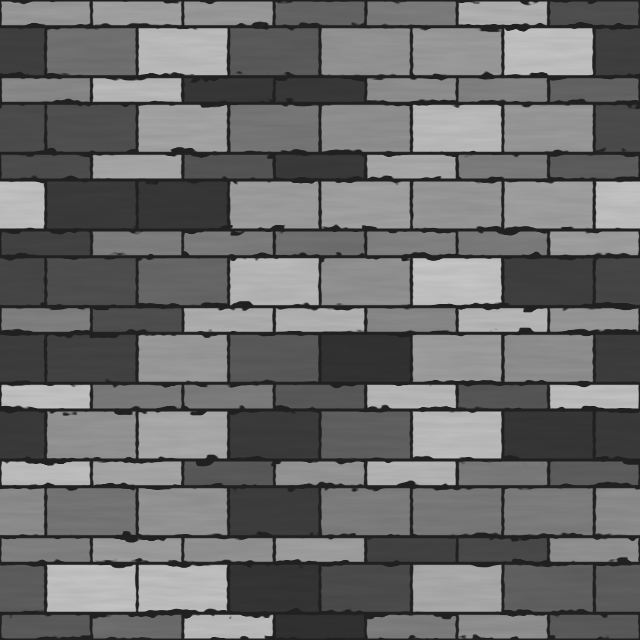
This texture is drawn by a Shadertoy shader. Its source:

```glsl
// Grey stone wall: thin and tall courses in turn, half-brick offset, worn dark joints.
#define COLUMNS 7.0
#define COURSE_PAIRS 8.0
#define THIN_HEIGHT 0.0417
#define JOINT_HALF 0.0010
#define JOINT_SOFT 0.0027
#define WEAR_DEPTH 0.0062
#define SIDE_WOBBLE 0.0016
#define GRAIN 0.055
#define DARK_STONE 0.185
#define LIGHT_STONE 0.755
#define JOINT_TONE 0.125

// Integer hash to two values in 0..1
vec2 hash2(vec2 cell) {
    uvec2 q = uvec2(ivec2(cell)) * uvec2(1597334677u, 3812015801u);
    uint n = (q.x ^ q.y) * 1597334677u;
    n = (n ^ (n >> 15)) * 2246822519u;
    n ^= n >> 13;
    return vec2(n & 65535u, n >> 16) / 65535.0;
}

float cornerSlope(vec2 cell, vec2 offset) {
    float angle = 6.28319 * hash2(cell).x;
    return dot(vec2(cos(angle), sin(angle)), offset);
}

// Gradient noise, about -0.7..0.7
float gradientNoise(vec2 p) {
    vec2 i = floor(p), f = p - i;
    vec2 u = f * f * f * (f * (f * 6.0 - 15.0) + 10.0);
    vec2 e = vec2(1.0, 0.0);
    float low = mix(cornerSlope(i, f), cornerSlope(i + e.xy, f - e.xy), u.x);
    float high = mix(cornerSlope(i + e.yx, f - e.yx), cornerSlope(i + e.xx, f - e.xx), u.x);
    return mix(low, high, u.y);
}

void mainImage(out vec4 fragColor, in vec2 fragCoord) {
    vec2 uv = fragCoord / iResolution.xy;

    // Courses: each pair holds a thin one below a tall one
    float pairHeight = (1.0 - THIN_HEIGHT) / COURSE_PAIRS;
    float pairIndex = floor(uv.y / pairHeight);
    float y = uv.y - pairIndex * pairHeight;
    float tall = step(THIN_HEIGHT, y);
    float height = mix(THIN_HEIGHT, pairHeight - THIN_HEIGHT, tall);
    y -= tall * THIN_HEIGHT;

    // Bricks: tall courses shift by half and wrap at the sides
    float column = uv.x * COLUMNS + 0.5 * tall;
    vec2 brick = vec2(mod(floor(column), COLUMNS), 2.0 * pairIndex + tall);
    float x = fract(column) / COLUMNS;
    vec2 random = hash2(brick + 31.0);
    vec2 seed = floor(hash2(brick + 97.0) * 900.0) + random;

    // Ragged smears on the beds, a fine wobble on the upright joints
    float ragged = gradientNoise(vec2(x * 24.0, y * 42.0) + seed)
                 + 0.5 * gradientNoise(vec2(x * 75.0, y * 110.0) + seed);
    float wear = WEAR_DEPTH * mix(0.5, 1.2, random.y) * smoothstep(0.0, 0.6, ragged);
    float wobble = SIDE_WOBBLE * gradientNoise(vec2(3.5 * x, uv.y * 110.0) + seed);
    float sideDistance = min(x, 1.0 / COLUMNS - x) + wobble;
    float bedDistance = min(y, height - y) - wear;

    // Stone tone with faint level streaks
    float streaks = gradientNoise(vec2(x * 9.0, y * 95.0) + seed)
                  + 0.5 * gradientNoise(vec2(x * 28.0, y * 240.0) + seed);
    float stone = mix(DARK_STONE, LIGHT_STONE, random.x) * (1.0 + GRAIN * streaks);

    // Soft joints
    float soft = max(JOINT_SOFT, 1.2 / iResolution.y);
    float face = smoothstep(JOINT_HALF, JOINT_HALF + soft, sideDistance)
               * smoothstep(JOINT_HALF, JOINT_HALF + soft, bedDistance);
    fragColor = vec4(vec3(mix(JOINT_TONE, stone, face)), 1.0);
}
```
